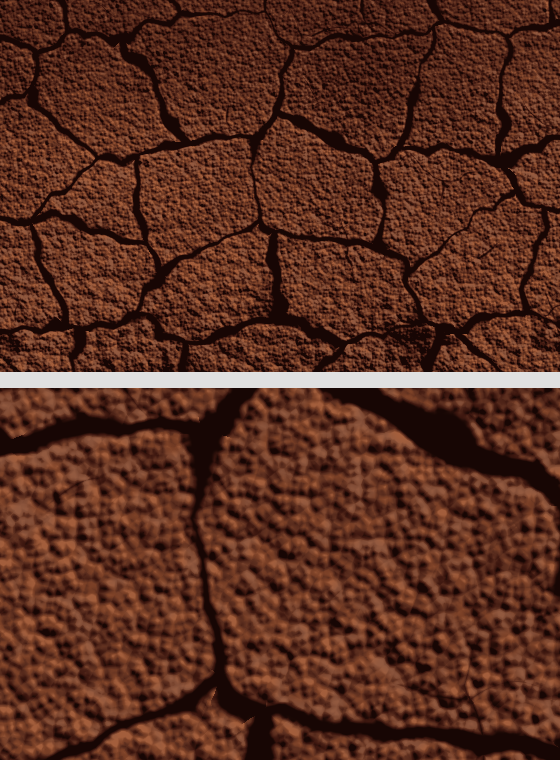
Top, the full canvas; bottom, a detail of the centre.
This texture is drawn by a WebGL 1 fragment shader. Its source:

```glsl
precision highp float;
// Sun-baked red earth: grainy clay plates split by dark, jagged cracks.
uniform vec2 u_resolution;

vec2 hash2(vec2 c) {
  return fract(sin(vec2(dot(c, vec2(127.1, 311.7)), dot(c, vec2(269.5, 183.3)))) * 43758.55);
}

// Cellular noise: distance to the nearest scattered point.
float grains(vec2 p) {
  vec2 cell = floor(p), f = p - cell;
  float nearest = 4.0;
  for (int y = -1; y <= 1; y++) {
    for (int x = -1; x <= 1; x++) {
      vec2 o = vec2(float(x), float(y));
      vec2 r = o + hash2(cell + o) - f;
      nearest = min(nearest, dot(r, r));
    }
  }
  return sqrt(nearest);
}

// Distance to the border between the two nearest cells.
float plateBorder(vec2 p) {
  vec2 cell = floor(p), f = p - cell;
  vec2 first = vec2(4.0), second = vec2(5.0);
  for (int y = -1; y <= 1; y++) {
    for (int x = -1; x <= 1; x++) {
      vec2 o = vec2(float(x), float(y));
      vec2 r = o + 0.1 + 0.8 * hash2(cell + o) - f;
      if (dot(r, r) < dot(first, first)) {
        second = first;
        first = r;
      } else if (dot(r, r) < dot(second, second)) {
        second = r;
      }
    }
  }
  return dot(0.5 * (first + second), normalize(second - first));
}

// Layered sines, roughly -1 to 1.
float waves(vec2 p) {
  float sum = 0.0, amp = 0.55;
  for (int i = 0; i < 4; i++) {
    sum += amp * sin(p.x + 1.7 * sin(p.y * 0.8 + float(i))) * cos(p.y * 1.1 - 0.6 * p.x);
    p = mat2(1.5, 1.1, -1.1, 1.5) * p + 2.3;
    amp *= 0.6;
  }
  return sum;
}

// Crack depth: 0 on the plates, 1 in the gaps.
float cracks(vec2 p) {
  vec2 jag = vec2(grains(p * 11.0), grains(p * 13.0 + 17.0)) - 0.5;
  vec2 q = p + 0.035 * jag + 0.03 * vec2(waves(p * 6.0), waves(p * 6.0 + 9.0));
  float wide = 0.026 + 0.032 * waves(p * 7.0 + 4.0);
  float fine = -0.03 + 0.075 * waves(p * 5.0 + 1.0);
  float main_ = 1.0 - smoothstep(wide - 0.012, wide + 0.018, plateBorder(q * vec2(3.1, 3.7) + 2.6));
  float side = 1.0 - smoothstep(fine - 0.015, fine + 0.02, plateBorder(q * 5.3 + 31.0));
  return max(main_, 0.85 * side);
}

// Height of the crumbly surface; clods grow coarser toward the bottom.
float soil(vec2 p) {
  float coarse = mix(1.3, 0.5, smoothstep(0.05, 0.5, p.y));
  return -coarse * grains(p * 24.0) - 0.6 * grains(p * 54.0) - 0.42 * grains(p * 105.0);
}

vec3 clay(float t) {
  vec3 c = mix(vec3(0.09, 0.025, 0.015), vec3(0.24, 0.09, 0.06), smoothstep(0.0, 0.27, t));
  c = mix(c, vec3(0.36, 0.18, 0.12), smoothstep(0.22, 0.5, t));
  c = mix(c, vec3(0.48, 0.25, 0.15), smoothstep(0.45, 0.72, t));
  return mix(c, vec3(0.64, 0.37, 0.235), smoothstep(0.68, 0.98, t));
}

void main() {
  vec2 p = gl_FragCoord.xy / u_resolution.y;
  vec2 toLight = normalize(vec2(0.6, 0.8));

  // Grazing light on the grains, with deeper shadows than highlights.
  float relief = soil(p) - soil(p + toLight * 0.005);
  relief *= relief < 0.0 ? 1.35 : 1.1;

  // Broad light: dim along the top, warm across the middle.
  float tone = 0.56 + 0.1 * waves(p * 3.5 + 5.0) + 0.07 * waves(p * 13.0);
  tone -= 0.2 * smoothstep(0.5, 1.0, p.y) + 0.06 * smoothstep(0.25, 0.0, p.y);
  tone += relief * mix(1.2, 0.85, smoothstep(0.5, 1.0, p.y));

  // Small pits and ragged hollows near the bottom.
  float pit = 1.0 - smoothstep(0.1, 0.26, grains(p * 34.0 + 8.0));
  tone -= 0.3 * pit * smoothstep(-0.2, 0.5, waves(p * 9.0 + 2.0));
  float hollow = smoothstep(0.42, 0.62, waves(p * 11.0 + 6.0) + 0.25 * grains(p * 22.0));
  tone -= 0.4 * hollow * smoothstep(0.32, 0.1, p.y);

  // Cracks, with sunlit rims on the side that faces the light.
  float gap = cracks(p);
  tone += 0.16 * cracks(p + toLight * 0.013) * (1.0 - gap);
  tone = mix(tone, -0.05 + 0.1 * relief, gap);

  // Pale dust clings to brighter grains in patches.
  vec3 color = clay(tone);
  float dust = smoothstep(0.5, 0.72, tone) * smoothstep(0.25, 0.75, grains(p * 40.0 + 3.0) + 0.3 * waves(p * 5.0));
  color = mix(color, vec3(0.53, 0.34, 0.26), 0.6 * dust);
  gl_FragColor = vec4(color, 1.0);
}
```
